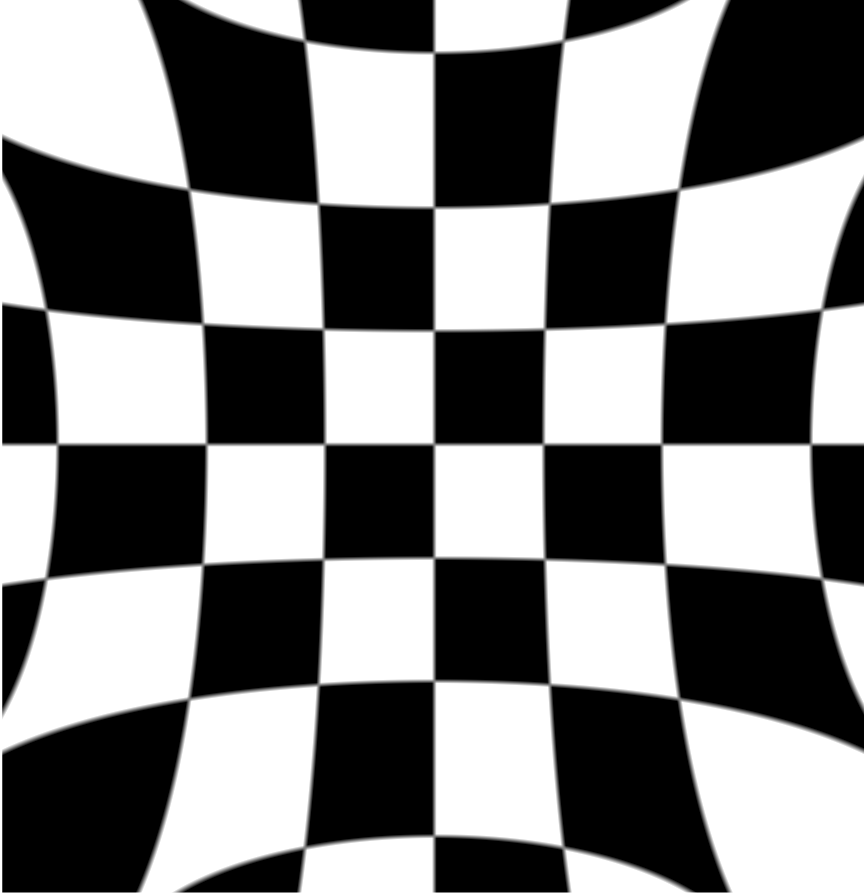
A Shadertoy shader for this pattern:

```glsl
// Black and white checkerboard seen through a pincushion lens.
// Canvas points are pulled inward by a radial factor, then two signed
// triangle waves are multiplied to give smooth alternating squares.

const vec2  CENTER     = vec2(0.5027, 0.5039);  // lens centre, canvas units
const vec2  HALF_SPAN  = vec2(0.5, 0.5013);     // canvas extent of one lens unit
const float CELLS      = 4.0;                   // cells per lens unit at the centre
const float PINCUSHION = 0.184;                 // strength of the radial stretch
const float EDGE       = 0.0026;                // half width of soft edges
const vec2  MARGIN     = vec2(0.0027, 0.0039);  // white rim at left and bottom
const vec3  DARK       = vec3(0.0);
const vec3  LIGHT      = vec3(1.0);
const float PI         = 3.14159;

// Lens position to checkerboard position, in cells
vec2 lensToBoard(vec2 p) {
    return CELLS * p * (1.0 - PINCUSHION * dot(p, p));
}

// Signed distance to the nearest grid line, positive in even cells
vec2 signedCell(vec2 board) {
    return asin(clamp(sin(PI * board), -1.0, 1.0)) / PI;
}

void mainImage(out vec4 fragColor, in vec2 fragCoord) {
    vec2 uv = fragCoord / iResolution.xy;
    vec2 board = lensToBoard((uv - CENTER) / HALF_SPAN);

    // Edge width stays constant on the canvas at any resolution
    vec2 cellsPerHeight = fwidth(board) * iResolution.y;
    vec2 softness = max(EDGE * cellsPerHeight, vec2(1e-5));
    vec2 side = clamp(signedCell(board) / softness, -1.0, 1.0);
    float lightness = 0.5 - 0.5 * side.x * side.y;

    // Narrow white rim
    vec2 pixel = 1.0 / iResolution.xy;
    vec2 inside = smoothstep(MARGIN - 0.5 * pixel, MARGIN + 0.5 * pixel, uv);
    lightness = mix(1.0, lightness, inside.x * inside.y);

    fragColor = vec4(mix(DARK, LIGHT, lightness), 1.0);
}
```
